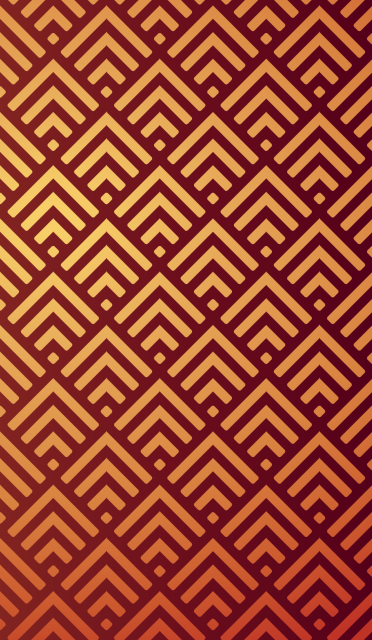
This pattern is drawn by a WebGL 1 fragment shader. Its source:

```glsl
precision highp float;

uniform vec2 u_resolution;

// Lattice, in canvas heights
const float REPEATS_DOWN = 6.01;
const float TOP_OFFSET = 0.0085;

// Chevron proportions, in fractions of a diamond cell
const float BAND_PITCH = 0.25;
const float BAND_HALF = 0.0625;
const float ARM_END = 0.875;
const float CORNER_RADIUS = 0.03;
const float DOT_START = 0.75;

// Metallic glow, in canvas heights
const vec2 GLOW_CENTER = vec2(0.08, 0.66);
const vec2 GLOW_STRETCH = vec2(0.8, 1.0);

const vec3 PALE_GOLD = vec3(0.97, 0.81, 0.41);
const vec3 GOLD = vec3(0.91, 0.67, 0.35);
const vec3 AMBER = vec3(0.85, 0.51, 0.25);
const vec3 COPPER = vec3(0.80, 0.35, 0.18);
const vec3 RED = vec3(0.75, 0.20, 0.15);

const vec3 GROUND_LEFT = vec3(0.51, 0.14, 0.125);
const vec3 GROUND_MIDDLE = vec3(0.42, 0.055, 0.11);
const vec3 GROUND_RIGHT = vec3(0.33, 0.0, 0.10);

float roundedBox(vec2 p, vec2 halfSize, float radius) {
  vec2 d = abs(p) - halfSize + radius;
  return length(max(d, 0.0)) + min(max(d.x, d.y), 0.0) - radius;
}

// Three nested chevrons and a dot; the cell's apex is at the origin.
float chevronDistance(vec2 cell) {
  // Folding along the diagonal turns both arms into one straight bar
  vec2 arm = vec2(max(cell.x, cell.y), min(cell.x, cell.y));
  float start = floor((arm.y + BAND_HALF) / BAND_PITCH) * BAND_PITCH;

  // Bars run past the fold so apexes stay sharp; the dot is rounded all over
  float left = start < DOT_START - 0.01 ? start - 1.0 : start;
  vec2 center = vec2(0.5 * (left + ARM_END), start + BAND_HALF);
  vec2 halfSize = vec2(0.5 * (ARM_END - left), BAND_HALF);
  return roundedBox(arm - center, halfSize, CORNER_RADIUS);
}

vec3 metalColor(vec2 p) {
  float d = length((p - GLOW_CENTER) * GLOW_STRETCH);
  vec3 color = mix(PALE_GOLD, GOLD, smoothstep(0.0, 0.24, d));
  color = mix(color, AMBER, clamp((d - 0.20) / 0.25, 0.0, 1.0));
  color = mix(color, COPPER, clamp((d - 0.45) / 0.16, 0.0, 1.0));
  return mix(color, RED, clamp((d - 0.61) / 0.13, 0.0, 1.0));
}

vec3 groundColor(float across) {
  vec3 color = mix(GROUND_LEFT, GROUND_MIDDLE, clamp(across * 2.0, 0.0, 1.0));
  return mix(color, GROUND_RIGHT, clamp(across * 2.0 - 1.0, 0.0, 1.0));
}

void main() {
  vec2 p = gl_FragCoord.xy / u_resolution.y;

  // Diagonal axes, both pointing down from the apex
  vec2 grid = vec2(p.x, 1.0 - p.y - TOP_OFFSET) * REPEATS_DOWN;
  vec2 diagonal = vec2(grid.y + grid.x, grid.y - grid.x);
  vec2 cell = fract(diagonal + BAND_HALF) - BAND_HALF;

  // One pixel measured along the diagonal axes
  float pixel = 1.41421 * REPEATS_DOWN / u_resolution.y;
  float coverage = 1.0 - smoothstep(-0.7 * pixel, 0.7 * pixel, chevronDistance(cell));

  vec3 ground = groundColor(gl_FragCoord.x / u_resolution.x);
  gl_FragColor = vec4(mix(ground, metalColor(p), coverage), 1.0);
}
```
